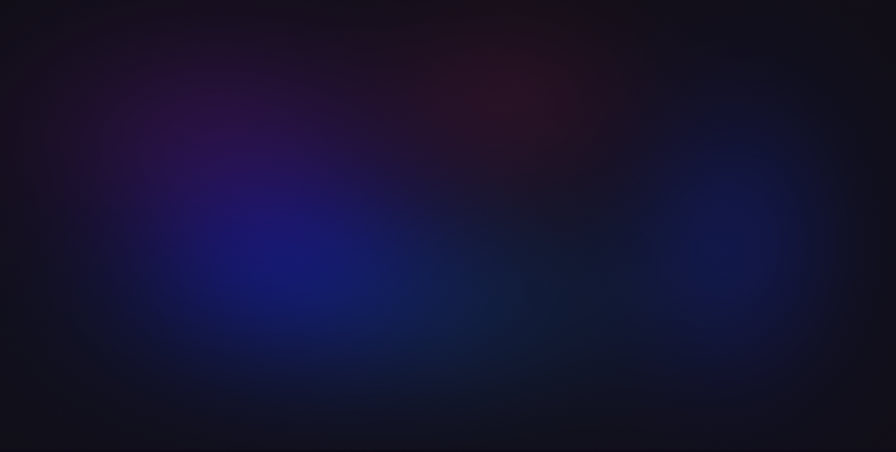
A Shadertoy shader for this background:

```glsl
// A dark, soft backdrop of blurred coloured light: violet and wine red above,
// deep blue at left, teal below the middle and a dim blue column at right.
// Each light is an elliptical Gaussian added to a near-black base.

const vec3 BASE   = vec3(0.066, 0.056, 0.090);
const vec3 BLUE   = vec3(0.000, 0.008, 0.235);
const vec3 NAVY   = vec3(0.000, 0.022, 0.070);
const vec3 VIOLET = vec3(0.090, 0.010, 0.130);
const vec3 WINE   = vec3(0.080, 0.010, 0.040);
const vec3 TEAL   = vec3(0.000, 0.050, 0.110);
const vec3 COLUMN = vec3(0.003, 0.030, 0.180);
const vec3 FLOOR_LINE = vec3(0.050, 0.030, 0.080);

// Elliptical falloff: 1 at the centre, fading with the given spread.
float glow(vec2 p, vec2 centre, vec2 spread) {
    vec2 d = (p - centre) / spread;
    return exp(-0.5 * dot(d, d));
}

float hash(vec2 p) {
    return fract(sin(dot(p, vec2(127.1, 311.7))) * 43758.5);
}

void mainImage(out vec4 fragColor, in vec2 fragCoord) {
    vec2 uv = fragCoord / iResolution.xy;
    vec3 color = BASE;

    // Left: violet above a blue core, with navy spilling downward
    color += VIOLET * glow(uv, vec2(0.24, 0.70), vec2(0.14, 0.17));
    color += BLUE * glow(uv, vec2(0.31, 0.44), vec2(0.12, 0.16));
    color += NAVY * glow(uv, vec2(0.30, 0.30), vec2(0.17, 0.17));

    // Middle: wine red above, teal below
    color += WINE * glow(uv, vec2(0.57, 0.77), vec2(0.10, 0.15));
    color += TEAL * glow(uv, vec2(0.53, 0.33), vec2(0.15, 0.17));

    // Right: tall dim blue column
    color += COLUMN * glow(uv, vec2(0.82, 0.47), vec2(0.085, 0.22));

    // Thin dark line along the lower edge
    float lowerEdge = 1.0 - smoothstep(0.003, 0.007, uv.y);
    color = mix(color, FLOOR_LINE, 0.8 * lowerEdge);

    // Faint dither against banding
    color += (hash(fragCoord) - 0.5) / 255.0;
    fragColor = vec4(color, 1.0);
}
```
